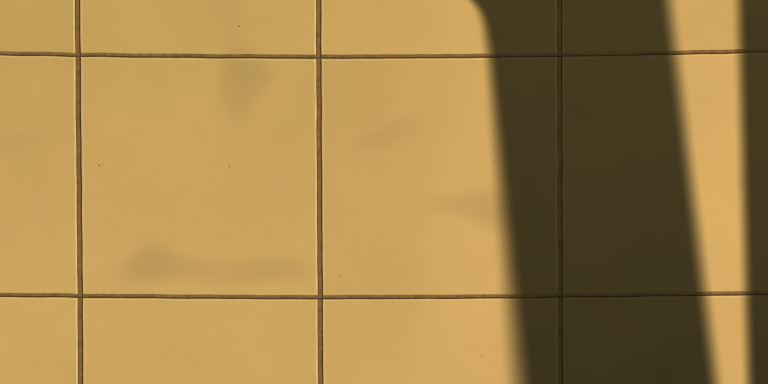
Write a Shadertoy shader that draws this texture.

```glsl
// Square glazed wall tiles in warm low sun, crossed by a soft slanted shadow and a strip of light.

#define PITCH 0.626                      // joint spacing, in canvas heights
#define ORIGIN vec2(0.2065, 0.2265)      // one crossing of two joints
#define JOINT vec2(0.0070, 0.0056)       // half widths: upright, level
#define GLAZE vec3(0.79, 0.64, 0.37)
#define GROUT vec3(0.50, 0.385, 0.215)
#define GLINT vec3(0.93, 0.77, 0.46)
#define SHADE vec3(0.325, 0.340, 0.325)  // light left inside the shadow
#define MOTTLE 0.022                     // strength of glaze unevenness
#define SPECK_SHARE 0.16                 // share of cells holding a pit

float hash(vec2 p) {
    p = fract(p * vec2(0.1031, 0.1137));
    p += dot(p, p.yx + 33.33);
    return fract((p.x + p.y) * p.x * 17.0);
}

vec2 gradientAt(vec2 cell) {
    float a = 6.2832 * hash(cell + 41.0);
    return vec2(cos(a), sin(a));
}

float noise(vec2 p) {
    vec2 i = floor(p), f = fract(p);
    vec2 u = f * f * f * (f * (f * 6.0 - 15.0) + 10.0);
    vec2 e = vec2(0.0, 1.0);
    float low = mix(dot(gradientAt(i), f), dot(gradientAt(i + e.yx), f - e.yx), u.x);
    float high = mix(dot(gradientAt(i + e.xy), f - e.xy), dot(gradientAt(i + e.yy), f - e.yy), u.x);
    return mix(low, high, u.y);
}

float fbm(vec2 p) {
    float sum = 0.0, gain = 1.0;
    for (int i = 0; i < 4; i++) {
        sum += gain * noise(p);
        p = p * 2.03 + 7.1;
        gain *= 0.5;
    }
    return sum;
}

// Soft line of a given half width around x = 0
float band(float x, float halfWidth, float soft) {
    return 1.0 - smoothstep(halfWidth - soft, halfWidth + soft, abs(x));
}

// Sunlight reaching the wall: 0 in shadow, 1 in the open
float sunlight(vec2 p) {
    float t = 1.0 - p.y;
    float edge = 1.264 + 0.100 * t - 0.035 * exp(-28.0 * t);
    float open = 1.0 - smoothstep(edge - mix(0.022, 0.062, t), edge + mix(0.018, 0.034, t), p.x);
    float left = 1.735 + 0.122 * t, right = 1.927 + 0.026 * t;
    float strip = smoothstep(left - 0.024, left + 0.036, p.x)
                * (1.0 - smoothstep(right - 0.026, right + 0.020, p.x));
    return max(open, strip);
}

// Small dark pits scattered over a jittered grid
float specks(vec2 p) {
    vec2 g = p / 0.17, cell = floor(g);
    vec2 spot = 0.15 + 0.7 * vec2(hash(cell + 3.0), hash(cell + 19.0));
    float size = mix(0.0015, 0.0032, hash(cell + 57.0));
    vec2 d = (fract(g) - spot) * 0.17;
    d.x += 0.4 * d.y;
    return step(hash(cell + 83.0), SPECK_SHARE) * (1.0 - smoothstep(0.3 * size, size, length(d)));
}

void mainImage(out vec4 fragColor, in vec2 fragCoord) {
    vec2 p = fragCoord / iResolution.y;
    float soft = max(0.0012, 0.7 / iResolution.y);

    // Hand-laid grid: uprights lean, level joints bow
    vec2 q = p - ORIGIN;
    q.x += mix(0.010, 0.002, clamp(p.x * 0.7, 0.0, 1.0)) * (p.y - 0.5);
    q.y -= 0.013 * (p.x - 0.85) * (p.x - 0.85) * mix(0.5, 1.0, p.y);
    vec2 tile = floor(q / PITCH);
    vec2 joint = floor(q / PITCH + 0.5);
    vec2 d = q - PITCH * joint;
    d += 0.0016 * vec2(noise(vec2(p.y * 13.0, joint.x * 5.3 + 0.5)),
                       noise(vec2(p.x * 13.0, joint.y * 5.3 + 9.5)));

    // Glaze: tone per tile, large gradient, smudges and pits
    vec3 color = GLAZE * (1.0 + 0.025 * (hash(tile + 11.0) - 0.5));
    color *= mix(vec3(1.01), vec3(0.965, 0.975, 0.94), smoothstep(0.3, 1.0, p.y) * (1.0 - 0.4 * p.x));
    color *= 1.0 + MOTTLE * fbm(p * 3.5) + 0.010 * noise(p * 95.0);
    color *= 1.0 - 0.07 * smoothstep(0.25, 0.6, noise(p * vec2(4.5, 6.0) + 2.7));
    color *= 1.0 - 0.45 * specks(p);

    // Rounded tile edges catch the sun
    float wear = 0.75 + 0.5 * noise(p * vec2(31.0, 23.0));
    float glint = band(d.x + JOINT.x + 0.0022, 0.0026, soft)
                + 0.35 * band(d.x - JOINT.x - 0.0035, 0.0022, 0.002)
                + 0.45 * band(d.y + JOINT.y + 0.0025, 0.0018, 0.0015);
    color = mix(color, GLINT, clamp(glint * wear, 0.0, 1.0));

    // Grout with a dark groove on the side away from the sun
    vec2 inside = vec2(band(d.x, JOINT.x, soft), band(d.y, JOINT.y, soft));
    float grout = max(inside.x, inside.y);
    float groove = max(inside.x * band(d.x - 0.75 * JOINT.x, 0.0018, soft),
                       inside.y * band(d.y + 0.60 * JOINT.y, 0.0016, soft));
    groove = max(groove, 0.6 * inside.x * band(d.x + 0.85 * JOINT.x, 0.0011, soft));
    vec3 mortar = GROUT * (1.0 + 0.16 * fbm(p * 60.0)) * (1.0 - 0.38 * groove);
    color = mix(color, mortar, grout);

    // Sun and shadow, with a warm glow along the strip
    float sun = sunlight(p);
    vec3 ambient = SHADE * mix(0.90, 1.07, p.y) * mix(1.0, 1.4, grout);
    vec3 warm = vec3(1.03, 1.01, 1.02) + 0.03 * smoothstep(0.95, 1.25, p.x);
    color *= mix(ambient, mix(vec3(1.0), warm, smoothstep(0.8, 1.3, p.x)), sun);
    fragColor = vec4(clamp(color, 0.0, 1.0), 1.0);
}
```
